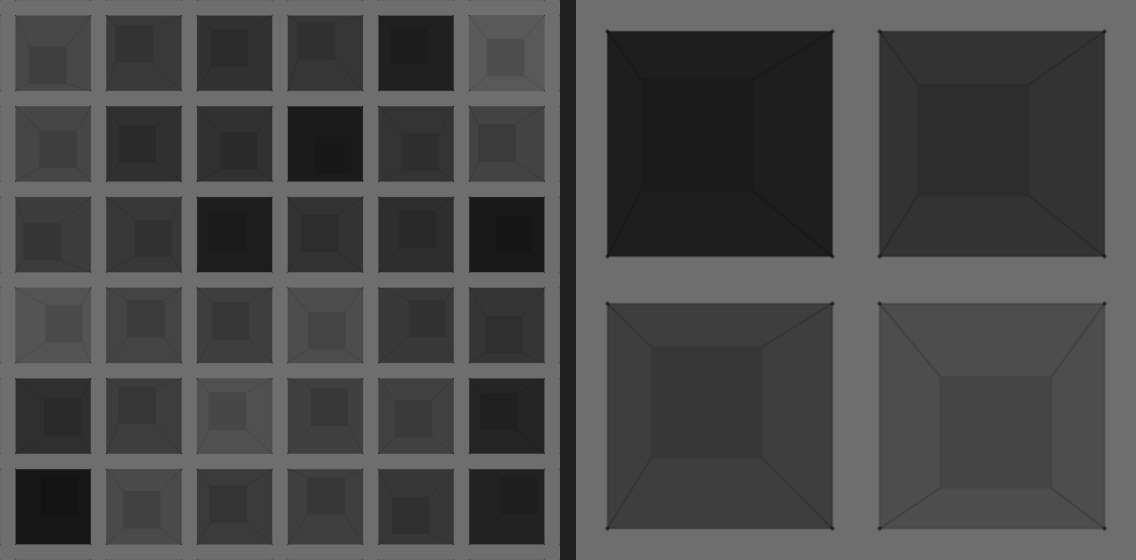
Left, the full canvas; right, a detail of the centre.
A Shadertoy shader for this pattern:

```glsl
// Six by six grid of grey recessed tiles, each with an off-centre inner square joined to its corners.
#define TILES 6.0
#define SIDE 0.134         // tile width
#define INNER 0.5          // inner square width, relative to the tile
#define DRIFT 0.165        // largest shift of the inner square, relative to the tile
#define LINE 0.0013        // crease width
#define CREASE 0.15        // crease opacity
#define OUTLINE 0.12       // tile edge opacity
#define INNER_TONE 0.88    // inner square brightness, relative to the tile
#define DOT 0.0012         // corner mark radius
#define GROUND vec3(0.43)

// Sine-free hash giving two values in 0..1
vec2 hash2(vec2 p) {
    vec3 q = fract(vec3(p.xyx) * vec3(0.1031, 0.1030, 0.0973));
    q += dot(q, q.yzx + 33.33);
    return fract((q.xx + q.yz) * q.zy);
}

float boxDist(vec2 p, float halfSide) {
    vec2 d = abs(p) - halfSide;
    return length(max(d, 0.0)) + min(max(d.x, d.y), 0.0);
}

float segmentDist(vec2 p, vec2 a, vec2 b) {
    vec2 ab = b - a;
    return length(p - a - ab * clamp(dot(p - a, ab) / dot(ab, ab), 0.0, 1.0));
}

float cover(float d, float px) {
    return clamp(0.5 - d / px, 0.0, 1.0);
}

// Shuffled rank per tile (fifth power modulo 37), mapped to a few near-black tiles and many mid greys
float tileTone(vec2 cell) {
    int n = int(mod(cell.x + TILES * cell.y, TILES * TILES)) + 1;
    int rank = (n * n * n * n * n) % 37;
    float u = (float(rank) - 0.5) / 36.0;
    float v = clamp((u - 0.2) / 0.8, 0.0, 1.0);
    return u < 0.2 ? mix(0.085, 0.15, u / 0.2) : 0.18 + 0.11 * v + 0.07 * pow(v, 8.0);
}

void mainImage(out vec4 fragColor, in vec2 fragCoord) {
    float px = 1.0 / iResolution.y;
    vec2 p = fragCoord * px;

    // Equal gaps between the tiles and around them
    float gap = (1.0 - TILES * SIDE) / (TILES + 1.0);
    float pitch = SIDE + gap;
    vec2 cell = floor((p - 0.5 * gap) / pitch);
    vec2 local = p - 0.5 * gap - (cell + 0.5) * pitch;

    // Tile and shifted inner square
    float halfTile = 0.5 * SIDE;
    float halfInner = halfTile * INNER;
    vec2 shift = (hash2(cell + 17.0) * 2.0 - 1.0) * DRIFT * SIDE;
    float tile = boxDist(local, halfTile);
    float inner = boxDist(local - shift, halfInner);
    float tone = tileTone(cell);
    vec3 face = vec3(tone * mix(1.0, INNER_TONE, cover(inner, px)));

    // Creases and marks at the four corners
    float crease = 1.0;
    float corner = 1.0;
    for (int i = 0; i < 4; i++) {
        vec2 dir = vec2(i % 2, i / 2) * 2.0 - 1.0;
        crease = min(crease, segmentDist(local, dir * halfTile, shift + dir * halfInner));
        corner = min(corner, length(local - dir * halfTile));
    }
    face *= 1.0 - CREASE * cover(crease - 0.5 * LINE, px);

    vec3 color = mix(GROUND, face, cover(tile, px));
    color *= 1.0 - OUTLINE * cover(abs(tile) - 0.5 * LINE, px);
    color *= 1.0 - 0.5 * cover(corner - DOT, px);
    fragColor = vec4(color, 1.0);
}
```
